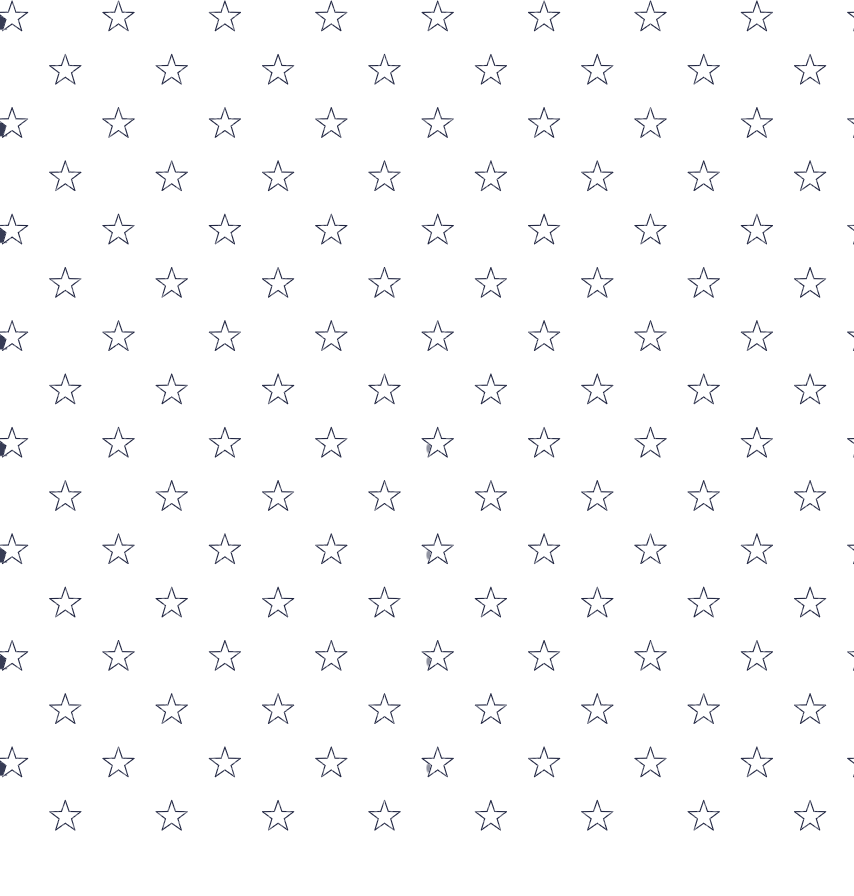
Reproduce this pattern procedurally as a Shadertoy shader.

```glsl
// Fine navy outlines of five-pointed stars in staggered rows on white.
// Each pixel finds its nearest star, folds it into one tenth and measures
// the distance to a single edge; layered sines make the pen line uneven.

const float COLUMN_PITCH = 0.11875;   // lengths are in canvas heights
const float ROW_PITCH    = 0.05947;
const float ROW_COUNT    = 16.0;
const vec2  FIRST_STAR   = vec2(0.0135, 0.0195);  // from the top left
const float STAR_RADIUS  = 0.0182;
const float INNER_RATIO  = 0.40;
const float LINE_WIDTH   = 0.00125;
const float WEAR         = 0.32;
const float NICK_COLUMN  = 4.0;
const float NICK_ROW     = 8.0;
const vec3  PAPER = vec3(1.0);
const vec3  INK   = vec3(0.13, 0.15, 0.26);
const float PI = 3.14159265;

// Signed distance to a star with one tip up, negative inside.
float starDistance(vec2 p) {
    float sector = 2.0 * PI / 5.0;
    float angle = abs(mod(atan(p.x, p.y) + 0.5 * sector, sector) - 0.5 * sector);
    vec2 q = length(p) * vec2(sin(angle), cos(angle));
    vec2 tip = vec2(0.0, STAR_RADIUS);
    vec2 notch = STAR_RADIUS * INNER_RATIO * vec2(sin(PI / 5.0), cos(PI / 5.0));
    vec2 edge = notch - tip;
    vec2 offset = q - tip;
    float t = clamp(dot(offset, edge) / dot(edge, edge), 0.0, 1.0);
    float side = edge.x * offset.y - edge.y * offset.x;
    return sign(side) * length(offset - edge * t);
}

// Exact share of a pixel covered by a line, even one thinner than a pixel.
float lineCoverage(float d, float width, float pixel) {
    float high = min(d + 0.5 * pixel, 0.5 * width);
    float low = max(d - 0.5 * pixel, -0.5 * width);
    return clamp((high - low) / pixel, 0.0, 1.0);
}

// Uneven pen pressure around the outline, different for each star.
float penPressure(vec2 p, vec2 cell) {
    float angle = atan(p.x, p.y);
    float phase = dot(cell, vec2(1.7, 2.3));
    float waves = 0.6 * sin(7.0 * angle + phase) + 0.4 * sin(19.0 * angle - 2.0 * phase);
    return 1.0 - WEAR * smoothstep(0.0, 0.9, waves);
}

void mainImage(out vec4 fragColor, in vec2 fragCoord) {
    float pixel = 1.0 / iResolution.y;
    vec2 uv = fragCoord * pixel;
    vec2 fromTop = vec2(uv.x, 1.0 - uv.y) - FIRST_STAR;

    // Nearest star: odd rows move half a column
    float row = floor(fromTop.y / ROW_PITCH + 0.5);
    float odd = mod(row, 2.0);
    float x = fromTop.x / COLUMN_PITCH - 0.5 * odd;
    float column = floor(x + 0.5);
    vec2 p = vec2((x - column) * COLUMN_PITCH, row * ROW_PITCH - fromTop.y);
    vec2 cell = vec2(column, row);

    // Outline
    float d = starDistance(p);
    float ink = lineCoverage(d, LINE_WIDTH, pixel) * penPressure(p, cell);

    // Ink caught in the left notch of stars cut by the left border
    vec2 s = p / STAR_RADIUS;
    float soft = pixel / STAR_RADIUS;
    float outside = smoothstep(-0.5 * pixel, 0.5 * pixel, d);
    float notchBand = smoothstep(-0.75 - soft, -0.75 + soft, s.y)
                    * (1.0 - smoothstep(0.1 - soft, 0.1 + soft, s.y))
                    * (1.0 - smoothstep(-0.32 - soft, -0.32 + soft, s.x));
    float borderStar = (1.0 - odd) * (1.0 - step(0.5, abs(column)));
    ink = max(ink, 0.9 * outside * notchBand * borderStar);

    // Small nick beside the notch in the lower half of one column
    float nickStar = (1.0 - odd) * step(NICK_ROW, row)
                   * (1.0 - step(0.5, abs(column - NICK_COLUMN)));
    float nick = 1.0 - smoothstep(0.08, 0.08 + 2.0 * soft, length((s - vec2(-0.55, -0.28)) * vec2(1.0, 0.5)));
    ink = max(ink, 0.5 * nick * nickStar);

    // The strip below the last row stays empty
    ink *= step(0.0, row) * step(row, ROW_COUNT - 1.0);
    fragColor = vec4(mix(PAPER, INK, ink), 1.0);
}
```
